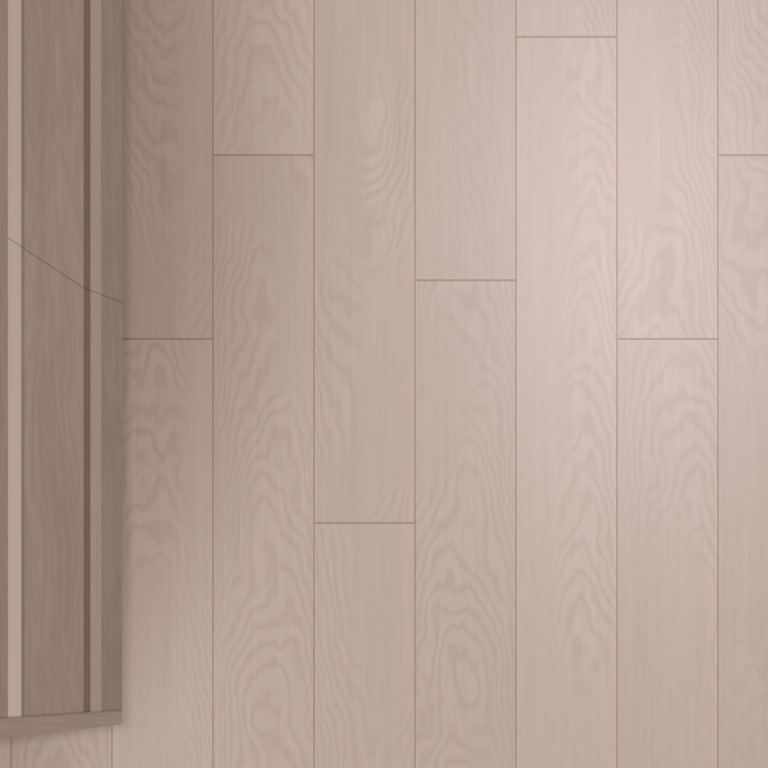
Give the GLSL for this texture, as a three.js fragment shader.

```glsl
#define PLANK_WIDTH 0.1315
#define PLANK_LENGTH 1.2
#define FIRST_SEAM 0.0143
#define SEAM_HALF 0.0019
#define GRAIN 0.030
#define FIBRE 0.022
#define SOFT 0.0013
#define SHADE vec3(0.57, 0.49, 0.44)
#define OAK vec3(0.725, 0.655, 0.605)
#define GLOW vec3(0.845, 0.775, 0.745)
#define GROOVE vec3(0.44, 0.37, 0.325)
#define RAIL vec3(0.71, 0.64, 0.59)

varying vec2 vUv;

float hash(vec2 p) {
  return fract(sin(dot(p, vec2(127.1, 311.7))) * 43758.545);
}

float noise(vec2 p) {
  vec2 i = floor(p), f = fract(p);
  f = f * f * (3.0 - 2.0 * f);
  return mix(mix(hash(i), hash(i + vec2(1, 0)), f.x),
             mix(hash(i + vec2(0, 1)), hash(i + vec2(1, 1)), f.x), f.y);
}

float fbm(vec2 p) {
  float sum = 0.0, amp = 0.5;
  for (int i = 0; i < 4; i++) {
    sum += amp * noise(p);
    p = p * 2.03 + 17.3;
    amp *= 0.5;
  }
  return sum;
}

// Soft coverage of the span from a to b
float band(float x, float a, float b) {
  return smoothstep(a - SOFT, a + SOFT, x) - smoothstep(b - SOFT, b + SOFT, x);
}

float hairline(float d, float halfWidth) {
  return 1.0 - smoothstep(0.25 * halfWidth, halfWidth, abs(d));
}

// Fine fibres running along y
float fibres(vec2 p) {
  return noise(p * vec2(230.0, 7.0)) * 0.6 + noise(p * vec2(420.0, 28.0)) * 0.4 - 0.5;
}

// Nested arches fading in and out along the board
float arches(vec2 p, float seed) {
  float u = p.x - mix(0.3, 0.7, hash(vec2(seed, 3.0)));
  float way = hash(vec2(seed, 8.0)) < 0.5 ? -1.0 : 1.0;
  float rings = 20.0 * p.y * way + 15.0 * u * u
              + 5.0 * fbm(vec2(p.x * 2.5, p.y * 9.0) + seed);
  float wave = 0.5 + 0.5 * sin(6.2832 * rings);
  float patches = smoothstep(0.32, 0.7, noise(vec2(p.x * 1.4, p.y * 4.0) + seed * 1.7));
  return (wave * wave - 0.375) * patches * (1.0 - 1.2 * u * u);
}

// End joint height, staggered in a cycle of five columns
float jointHeight(float column) {
  float k = mod(column, 5.0);
  return k < 0.5 ? 0.952 : k < 1.5 ? 0.5586 : k < 2.5 ? 0.798 : k < 3.5 ? 0.319 : 0.635;
}

vec3 floorLight(vec2 p) {
  float drop = 1.0 - p.y;
  vec3 c = mix(SHADE, OAK, smoothstep(0.1, 0.5, p.x + 0.3 * drop * drop * drop));
  vec2 d = p - vec2(0.83, 0.72);
  return mix(c, GLOW, exp(-d.x * d.x / 0.08 - d.y * d.y / 0.2));
}

vec3 planks(vec2 p) {
  float x = (p.x - FIRST_SEAM) / PLANK_WIDTH;
  float column = floor(x), u = fract(x);
  float along = (p.y - jointHeight(column)) / PLANK_LENGTH;
  float seed = 40.0 * hash(vec2(column, floor(along)) + 5.0);
  vec3 c = floorLight(p);
  c += 0.022 * (hash(vec2(seed, 1.0)) - 0.5);
  c += 0.02 * (fbm(vec2(u * 4.0, p.y * 2.0) + seed) - 0.47);
  c -= GRAIN * vec3(0.85, 1.0, 1.1) * arches(vec2(u, p.y), seed);
  c += FIBRE * fibres(p + seed);
  float seam = hairline(min(u, 1.0 - u) * PLANK_WIDTH, SEAM_HALF);
  float joint = hairline((fract(along + 0.5) - 0.5) * PLANK_LENGTH, SEAM_HALF * 1.15);
  return c * (1.0 - vec3(0.13, 0.15, 0.17) * max(seam * 0.85, joint));
}

vec3 darkWood(vec2 p) {
  float figure = fbm(vec2(p.x * 30.0 + 2.0 * p.y, p.y * 3.0));
  float streak = sin(60.0 * figure + 90.0 * p.x);
  return SHADE + 0.07 * (figure - 0.45) + 0.008 * streak + 0.025 * fibres(p);
}

vec3 cabinet(vec2 p) {
  vec3 wood = darkWood(p);
  vec3 c = wood * 0.96;
  c = mix(c, RAIL - 0.03 * p.y, band(p.x, 0.0104, 0.0286));
  c = mix(c, wood, band(p.x, 0.0286, 0.109));
  c *= 1.0 - 0.12 * hairline(p.x - 0.0295, 0.004);
  c = mix(c, GROOVE, band(p.x, 0.109, 0.118));
  c = mix(c, vec3(0.60, 0.53, 0.49) + 0.02 * fibres(p), band(p.x, 0.118, 0.132));
  c = mix(c, wood * 0.93, band(p.x, 0.132, 0.17));
  // Diagonal crack
  float crack = max(0.697 - 0.66 * p.x, 0.668 - 0.39 * p.x);
  c *= 1.0 - 0.12 * hairline(p.y - crack, 0.0022) * step(0.0104, p.x);
  // Bottom board
  float lip = p.y - 0.065 - 0.066 * p.x;
  c = mix(darkWood(p.yx) * 1.01, c, smoothstep(-SOFT, SOFT, lip));
  return c * (1.0 - 0.1 * hairline(lip, 0.003));
}

void main() {
  vec3 color = planks(vUv);
  float base = vUv.y - 0.0365 - 0.13 * vUv.x;
  float above = smoothstep(-SOFT, SOFT, base);
  // Shadow cast beside and below the cabinet
  float beside = 1.0 - smoothstep(0.158, 0.176, vUv.x);
  color *= 1.0 - 0.13 * beside * smoothstep(-0.014, 0.004, base);
  float inside = above * (1.0 - smoothstep(0.159 - SOFT, 0.159 + SOFT, vUv.x));
  gl_FragColor = vec4(mix(color, cabinet(vUv), inside), 1.0);
}
```
